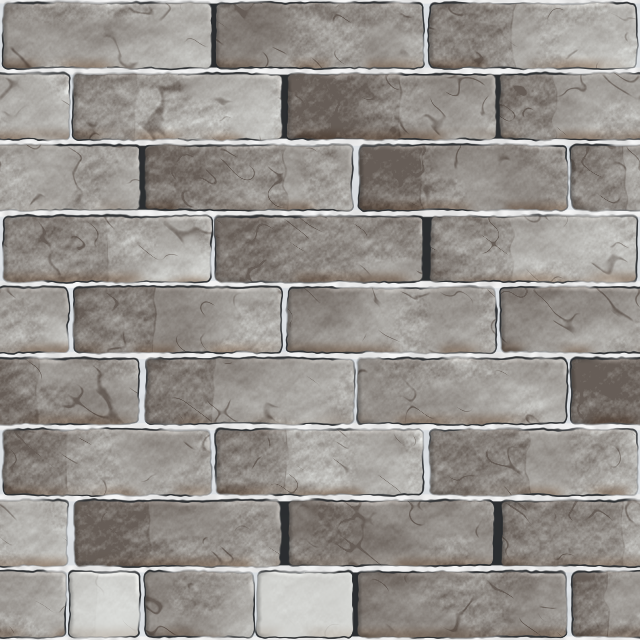
A WebGL 2 fragment shader for this texture:

```glsl
#version 300 es
precision highp float;
// Weathered grey stone bricks in white mortar: nine courses of three bricks,
// each course shifted by a third. Rounded boxes give the outlines, and
// layered noise seeded per brick gives the relief, facets and cracks.
uniform vec2 u_resolution;
out vec4 outColor;

float hash(vec2 p) {
  vec3 q = fract(p.xyx * vec3(0.1031, 0.1030, 0.0973));
  q += dot(q, q.yzx + 33.33);
  return fract((q.x + q.y) * q.z);
}

float noise(vec2 p) {
  vec2 i = floor(p), f = fract(p);
  f = f * f * (3.0 - 2.0 * f);
  return mix(mix(hash(i), hash(i + vec2(1, 0)), f.x),
             mix(hash(i + vec2(0, 1)), hash(i + vec2(1, 1)), f.x), f.y);
}

float fbm(vec2 p) {
  float sum = 0.0, amp = 0.5;
  for (int i = 0; i < 5; i++) {
    sum += amp * noise(p);
    p = mat2(1.6, 1.2, -1.2, 1.6) * p + 7.3;
    amp *= 0.5;
  }
  return sum;
}

float roundBox(vec2 p, vec2 halfSize, float radius) {
  vec2 q = abs(p) - halfSize + radius;
  return length(max(q, 0.0)) + min(max(q.x, q.y), 0.0) - radius;
}

// Stone surface: p is in canvas units from the brick centre, y up
vec3 stone(vec2 p, vec2 halfSize, float d, vec2 seed, bool pale) {
  vec2 q = p + seed * 13.7;
  float tone = hash(seed + 5.1);
  vec2 n = p / halfSize;

  // Broad patches, lighter toward the right and lower middle
  float shade = 0.26 + 0.3 * tone + 0.13 * n.x - 0.07 * n.y;
  shade += 0.55 * (fbm(q * vec2(10, 17)) - 0.48);

  // A rough facet ends at a wavering upright seam
  float seam = (hash(seed + 9.4) - 0.5) * 1.2 * halfSize.x;
  float across = p.x - seam + 0.012 * (noise(q * 45.0) - 0.5);
  float hasSeam = step(0.35, hash(seed + 2.8));
  float facet = hasSeam * smoothstep(0.003, -0.003, across);
  shade -= 0.13 * facet;
  shade -= 0.2 * hasSeam * smoothstep(0.0025, 0.0, abs(across)) * noise(q * 60.0);

  // Slanted chiselled relief lit from the upper left
  vec2 slant = mat2(0.8, 0.6, -0.6, 0.8) * q * vec2(1.0, 1.0);
  vec2 grain = slant * vec2(55, 40);
  float rough = mix(0.45, 1.0, max(facet, smoothstep(0.4, 0.65, noise(q * 16.0))));
  shade += 0.8 * rough * (fbm(grain) - fbm(grain + vec2(-0.16, 0.22)));
  shade += 0.13 * rough * (noise(q * 330.0) - 0.5);

  // Short cracks
  float vein = abs(noise(slant * vec2(28, 48) + 3.0) - 0.5);
  float crackMask = smoothstep(0.56, 0.76, noise(q * 30.0 + 8.0));
  shade -= 0.34 * crackMask * smoothstep(0.05, 0.0, vein);

  if (pale) shade = mix(shade, 0.95, 0.75);
  vec3 color = mix(vec3(0.40, 0.365, 0.34), vec3(0.90, 0.91, 0.90), clamp(shade, 0.0, 1.1));

  // Worn bright rim above, brown stain below
  float rim = smoothstep(-0.009, -0.002, d);
  color += 0.17 * rim * smoothstep(0.3, 0.9, n.y + 0.25 * n.x) * noise(q * 25.0);
  float stain = smoothstep(-0.55, -1.0, n.y) * smoothstep(0.2, 0.7, noise(q * 18.0 + 4.0));
  color = mix(color, color * vec3(0.76, 0.66, 0.58), stain * (pale ? 0.3 : 0.8));
  return color * (1.0 - 0.2 * rim * smoothstep(-0.6, -1.0, n.x));
}

void main() {
  vec2 uv = gl_FragCoord.xy / u_resolution;
  float px = 1.0 / min(u_resolution.x, u_resolution.y);

  // Brick cell, courses counted from the top
  vec2 cell = vec2(uv.x * 3.0, (1.0 - uv.y) * 9.0);
  float row = floor(cell.y);
  cell.x -= mod(row, 3.0) / 3.0;
  float col = mod(floor(cell.x), 3.0);
  vec2 f = fract(cell);

  // Two bricks of the lowest course are cut in two
  float left = 0.0, right = 1.0;
  if (row > 7.5 && col != 1.0) {
    float cut = col < 0.5 ? 0.53 : 0.65;
    if (f.x < cut) right = cut; else left = cut;
  }
  float middle = 0.5 * (left + right);
  vec2 p = vec2((f.x - middle) / 3.0, (0.5 - f.y) / 9.0);
  vec2 seed = vec2(col + left, row) + 1.0;

  // Each upright joint has its own width and darkness
  vec2 joint = vec2(mod(col + (f.x < middle ? left : right), 3.0), row);
  float gap = mix(0.0025, 0.0065, hash(joint + 21.0));
  vec2 halfSize = vec2((right - left) / 6.0 - gap, 0.0507);
  vec2 q = p + seed * 5.3;
  float d = roundBox(p, halfSize, 0.008);
  d += 0.0036 * (noise(q * 35.0) - 0.5) + 0.0022 * (noise(q * 130.0) - 0.5);

  // White mortar, blue-grey or nearly black in the upright joints
  vec3 mortar = vec3(0.97) - 0.1 * noise(uv * 90.0);
  float upright = smoothstep(0.0515, 0.0485, abs(p.y));
  float dark = step(0.68, hash(joint + 3.7));
  vec3 slot = mix(vec3(0.80, 0.83, 0.86), vec3(0.13, 0.14, 0.15), dark);
  mortar = mix(mortar, slot, upright * mix(0.55, 0.95, dark));

  // Broken dark contour, heavier along the top
  vec3 color = mix(stone(p, halfSize, d, seed, left > 0.0), mortar, smoothstep(-px, px, d));
  float top = smoothstep(0.046, 0.05, p.y);
  float width = 0.0022 + 0.0014 * top * noise(q * 12.0);
  float ink = smoothstep(width, 0.0003, abs(d - 0.0004));
  ink *= mix(0.25, 0.95, smoothstep(0.3, 0.65, noise(q * 22.0 + 6.0)));
  color = mix(color, vec3(0.16, 0.17, 0.18), ink);
  outColor = vec4(clamp(color, 0.0, 1.0), 1.0);
}
```
